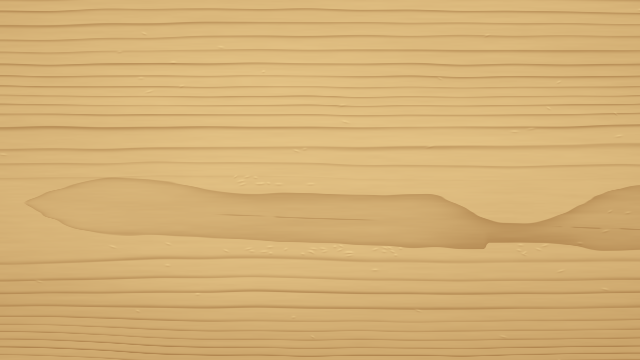
This texture is drawn by a WebGL 2 fragment shader. Its source:

```glsl
#version 300 es
precision highp float;
uniform vec2 u_resolution;
out vec4 fragColor;

float hash(vec2 p) {
  vec3 q = fract(p.xyx * 0.1031);
  q += dot(q, q.yzx + 33.33);
  return fract((q.x + q.y) * q.z);
}

float noise(vec2 p) {
  vec2 i = floor(p), f = fract(p);
  f = f * f * (3.0 - 2.0 * f);
  float low = mix(hash(i), hash(i + vec2(1, 0)), f.x);
  float high = mix(hash(i + vec2(0, 1)), hash(i + vec2(1, 1)), f.x);
  return mix(low, high, f.y);
}

float signedNoise(vec2 p) { return 2.0 * noise(p) - 1.0; }

float easeOut(float start, float end, float x) {
  float t = 1.0 - clamp((x - start) / (end - start), 0.0, 1.0);
  return 1.0 - t * t;
}

float bump(float x, float center, float width) {
  float t = (x - center) / width;
  return exp(-t * t);
}

// Growth rings: soft toward the heart, crisp on the outer side.
float ringTone(vec2 p, float heartY) {
  float bend = 0.013 * signedNoise(vec2(p.x * 1.6, p.y * 3.0))
             + 0.0025 * signedNoise(vec2(p.x * 7.0, p.y * 11.0 + 40.0));
  float d = p.y - heartY + bend;
  float away = abs(d);
  float upper = 28.5 * (away - 0.15) - 1.25 * bump(away, 0.275, 0.08);
  float phase = d > 0.0 ? upper : 62.0 * away * away;
  phase += 0.22 * signedNoise(vec2(p.x * 0.6 + 7.0, d * 14.0));
  float id = floor(phase), f = fract(phase);
  float side = step(0.0, d) * 50.0;
  float strength = 0.35 + 0.4 * hash(vec2(id + 5.0, side + 3.0))
                 + 0.5 * noise(vec2(p.x * 2.5, id * 5.0 + side));
  float late = smoothstep(0.6, 0.93, f);
  float outer = 1.0 - smoothstep(0.91, 1.0, f);
  float tone = (0.68 * late * late + 0.16 * f * f) * outer;
  return tone * strength * smoothstep(0.10, 0.135, away);
}

// Signed depth inside the long flame figure, positive within.
float flameDepth(vec2 p) {
  float x = p.x;
  float top = 0.437 + 0.07 * easeOut(0.065, 0.33, x)
            - 0.047 * smoothstep(0.33, 0.70, x)
            - 0.076 * smoothstep(1.18, 1.40, x)
            + 0.100 * smoothstep(1.45, 1.78, x);
  float bottom = 0.437 - 0.09 * easeOut(0.065, 0.32, x)
               - 0.037 * smoothstep(0.35, 1.30, x)
               + 0.014 * smoothstep(1.34, 1.36, x)
               - 0.018 * smoothstep(1.55, 1.68, x);
  float ragged = 0.0035 * signedNoise(p * vec2(14.0, 90.0))
               + 0.004 * signedNoise(p * vec2(6.0, 8.0));
  return min(top - p.y, p.y - bottom) + ragged;
}

float flameTone(vec2 p) {
  float depth = flameDepth(p);
  float inside = smoothstep(-0.002, 0.002, depth) * smoothstep(0.06, 0.08, p.x);
  float neck = bump(p.x, 1.38, 0.17);
  float body = smoothstep(0.2, 0.9, p.x);
  float reach = 0.006 + 0.010 * body + 0.014 * neck;
  float rim = exp(-max(depth, 0.0) / reach);
  float streak = 0.10 * signedNoise(p * vec2(3.0, 60.0));
  return inside * (0.14 + 0.17 * body + 0.18 * neck + 0.46 * rim + streak * body);
}

// Thin broken crack along the heart.
float crackTone(vec2 p) {
  float y = 0.403 - 0.035 * (p.x - 0.61) + 0.0012 * signedNoise(vec2(p.x * 14.0, 2.0));
  float span = smoothstep(0.58, 0.66, p.x) * (1.0 - smoothstep(0.98, 1.06, p.x))
             + smoothstep(1.52, 1.60, p.x);
  float broken = smoothstep(0.15, 0.5, noise(vec2(p.x * 28.0, 9.0)));
  return span * broken * (1.0 - smoothstep(0.0006, 0.0028, abs(p.y - y)));
}

float fleckDensity(vec2 p) {
  float upper = bump(p.x, 0.72, 0.11) * bump(p.y, 0.495, 0.013);
  float lower = bump(p.x, 0.88, 0.19) * bump(p.y, 0.305, 0.011);
  float right = bump(p.x, 1.46, 0.05) * bump(p.y, 0.310, 0.013);
  return 0.004 + 0.8 * max(upper, max(lower, right));
}

// Torn fibers: small chips with a lit upper and shaded lower side.
float fleckTone(vec2 p) {
  vec2 size = vec2(0.018, 0.011), home = floor(p / size);
  float tone = 0.0;
  for (int j = -1; j <= 1; j++) for (int i = -1; i <= 1; i++) {
    vec2 cell = home + vec2(i, j);
    vec2 center = (cell + vec2(hash(cell + 11.0), hash(cell + 37.0))) * size;
    vec2 q = (p - center) / vec2(0.004 + 0.006 * hash(cell + 71.0), 0.003);
    q.y += q.x * 1.6 * (hash(cell + 53.0) - 0.5);
    float present = step(hash(cell + 91.0), fleckDensity(center));
    tone -= present * exp(-dot(q, q)) * (0.10 + 1.0 * q.y);
  }
  return tone;
}

void main() {
  vec2 p = gl_FragCoord.xy / u_resolution.y;
  float across = 2.0 * gl_FragCoord.x / u_resolution.x - 1.0;

  // Broad shading and fine fibers.
  float tone = 0.07 + 0.36 * (1.0 - smoothstep(0.0, 0.42, p.y))
             + 0.12 * smoothstep(0.7, 1.0, p.y) + 0.19 * across * across;
  tone += 0.09 * signedNoise(p * vec2(1.5, 5.0));
  tone += 0.04 * signedNoise(p * vec2(5.0, 110.0));
  tone += 0.03 * signedNoise(p * vec2(22.0, 230.0));

  tone += ringTone(p, 0.4) + flameTone(p) + 0.45 * crackTone(p) + 0.65 * fleckTone(p);

  vec3 pale = vec3(0.89, 0.76, 0.52), brown = vec3(0.74, 0.58, 0.36);
  fragColor = vec4(mix(pale, brown, clamp(tone, -0.15, 1.3)), 1.0);
}
```
